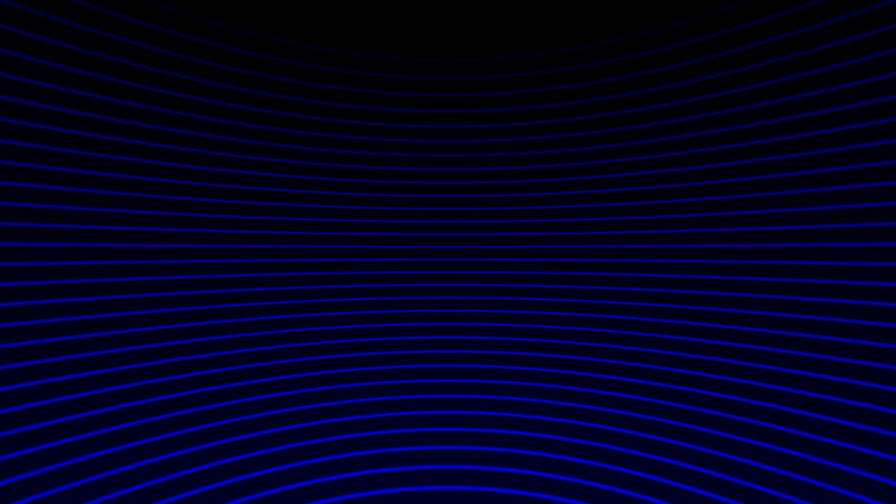
Give the GLSL for this background, as a Shadertoy shader.

```glsl
// Blue latitude lines seen from inside a sphere, fading to black at the top.

const float FOCAL_LENGTH = 0.706;    // view distance, in canvas heights
const float LINE_SPACING = 0.0354;   // step between lines, in ray height
const float LINE_OFFSET  = 0.0141;   // ray height of the line nearest the middle
const float LINE_WIDTH   = 0.0062;   // soft half width, in ray height
const float FADE_TOP     = 0.50;     // ray height where the light dies out
const float FADE_RANGE   = 1.05;     // ray height from darkness to full light
const float LINE_FALLOFF = 0.6;      // lines dim more slowly than the backdrop
const vec3  LINE_COLOR     = vec3(0.0, 0.0, 0.86);
const vec3  BACKDROP_COLOR = vec3(0.0, 0.0, 0.15);

// Distance to the nearest of the evenly repeated lines
float lineDistance(float height) {
    float cell = (height - LINE_OFFSET) / LINE_SPACING;
    return abs(fract(cell + 0.5) - 0.5) * LINE_SPACING;
}

void mainImage(out vec4 fragColor, in vec2 fragCoord) {
    // Ray through the pixel; its unit height bends the lines outward
    vec2 uv = (fragCoord - 0.5 * iResolution.xy) / iResolution.y;
    float height = normalize(vec3(uv, FOCAL_LENGTH)).y;

    // Light grows from the top down
    float light = clamp((FADE_TOP - height) / FADE_RANGE, 0.0, 1.0);

    // Soft lines, never thinner than a pixel
    float width = max(LINE_WIDTH, fwidth(height));
    float line = 1.0 - smoothstep(0.0, width, lineDistance(height));

    vec3 backdrop = BACKDROP_COLOR * light;
    vec3 lineColor = LINE_COLOR * pow(light, LINE_FALLOFF);
    fragColor = vec4(mix(backdrop, lineColor, line), 1.0);
}
```
